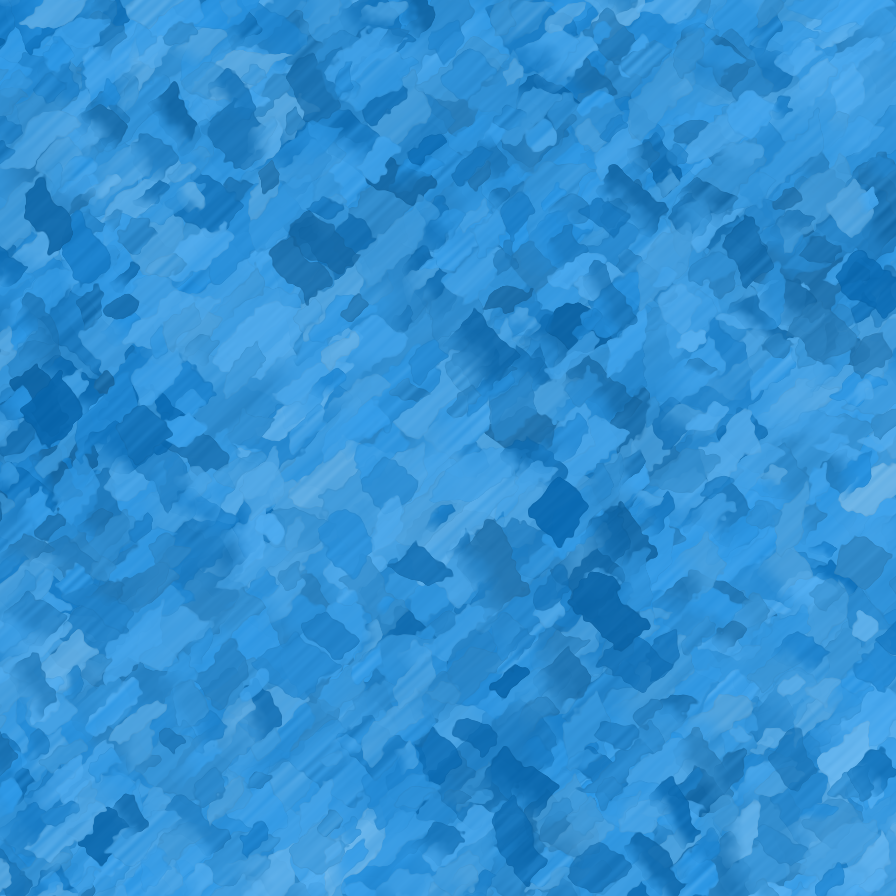
Write a three.js fragment shader that draws this pattern.

```glsl
varying vec2 vUv;

float hash(vec2 p) {
  vec3 q = fract(vec3(p.xyx) * 0.1031);
  q += dot(q, q.yzx + 33.33);
  return fract((q.x + q.y) * q.z);
}

float noise(vec2 p) {
  vec2 i = floor(p), f = fract(p);
  f = f * f * (3.0 - 2.0 * f);
  return mix(mix(hash(i), hash(i + vec2(1.0, 0.0)), f.x),
             mix(hash(i + vec2(0.0, 1.0)), hash(i + 1.0), f.x), f.y);
}

// Deep to pale blue, with a drift between vivid and muted
vec3 paintColor(float tone, float muted) {
  vec3 deep = vec3(0.08, 0.43, 0.69);
  vec3 mid = vec3(0.20, 0.59, 0.87);
  vec3 pale = vec3(0.38, 0.70, 0.93);
  vec3 c = tone < 0.5 ? mix(deep, mid, max(tone, -0.1) * 2.0)
                      : mix(mid, pale, min(tone, 1.1) * 2.0 - 1.0);
  return c + muted * vec3(0.07, 0.0, -0.06);
}

// One scattered layer of ragged, skewed dabs; p runs along and across the strokes
vec3 dabLayer(vec3 under, vec2 p, vec2 cell, float coverage, float tone, float spread, float seed) {
  vec2 shift = vec2(seed * 7.3, seed * 3.7);
  vec2 ragged = vec2(noise(p * 38.0 + shift), noise(p * 38.0 - shift + 60.0)) - 0.5;
  ragged = ragged * 0.014 + (vec2(noise(p * 150.0 + shift), noise(p * 150.0 + shift + 40.0)) - 0.5) * 0.006;
  vec2 g = p / cell + shift;
  vec2 base = floor(g);
  float bristle = noise(vec2(p.x * 7.0, p.y * 190.0) + shift) - 0.5;
  vec3 col = under;

  for (int j = -1; j <= 1; j++) {
    for (int i = -1; i <= 1; i++) {
      vec2 id = base + vec2(float(i), float(j));
      vec2 key = id + seed * 17.0 + 200.0;
      if (hash(key) > coverage) continue;
      vec2 center = id + 0.2 + 0.6 * vec2(hash(key + 31.0), hash(key + 57.0));
      vec2 q = g - center + ragged / cell;
      q.x += q.y * (hash(key + 83.0) - 0.5) * 0.9;
      vec2 halfSize = mix(vec2(0.3), vec2(0.65), vec2(hash(key + 101.0), hash(key + 127.0)));

      // Rounded box in canvas units
      vec2 b = (abs(q) - halfSize) * cell + 0.006;
      float d = length(max(b, 0.0)) + min(max(b.x, b.y), 0.0) - 0.006;
      float mask = 1.0 - smoothstep(-0.0009, 0.0009, d);

      // Some dabs smear out at their tail
      float smear = smoothstep(-halfSize.x, halfSize.x * 0.3, q.x);
      mask *= mix(1.0, smear, step(0.5, hash(key + 149.0)) * 0.85);
      mask *= mix(0.7, 1.0, hash(key + 163.0));

      float patchTone = noise((center - shift) * cell * 6.0 + 11.0) - 0.5;
      float streak = bristle * mix(0.08, 0.5, pow(hash(key + 181.0), 4.0));
      float t = tone + patchTone * 0.4 + (hash(key + 199.0) - 0.5) * spread + streak;
      vec3 paint = paintColor(t, hash(key + 223.0) - 0.5);
      paint *= 1.0 - 0.05 * smoothstep(-0.0025, 0.0, d);
      col = mix(col, paint, mask);
    }
  }
  return col;
}

void main() {
  // Frame turned to the rising diagonal
  vec2 p = vec2(dot(vUv, vec2(0.73, 0.68)), dot(vUv, vec2(-0.68, 0.73))) + 2.0;

  // Blended ground
  float ground = 0.5 + (noise(p * vec2(7.0, 14.0)) - 0.5) * 0.6;
  ground += (noise(p * vec2(9.0, 170.0)) - 0.5) * 0.12;
  vec3 col = paintColor(ground, noise(p * 9.0 + 30.0) - 0.5);

  // Broad strokes, crosswise deep dabs, pale strokes, then small touches
  col = dabLayer(col, p, vec2(0.130, 0.070), 0.90, 0.50, 0.55, 1.0);
  col = dabLayer(col, p, vec2(0.070, 0.085), 0.45, 0.26, 0.45, 2.0);
  col = dabLayer(col, p, vec2(0.095, 0.042), 0.65, 0.62, 0.50, 3.0);
  col = dabLayer(col, p, vec2(0.046, 0.066), 0.25, 0.15, 0.45, 4.0);
  col = dabLayer(col, p, vec2(0.070, 0.034), 0.42, 0.66, 0.50, 5.0);
  col = dabLayer(col, p, vec2(0.036, 0.024), 0.22, 0.48, 0.75, 6.0);
  col = dabLayer(col, p, vec2(0.048, 0.064), 0.10, 0.06, 0.30, 7.0);

  // Fine grain of the brush
  col += (noise(p * vec2(30.0, 260.0)) - 0.5) * 0.018;
  gl_FragColor = vec4(clamp(col, 0.0, 1.0), 1.0);
}
```
